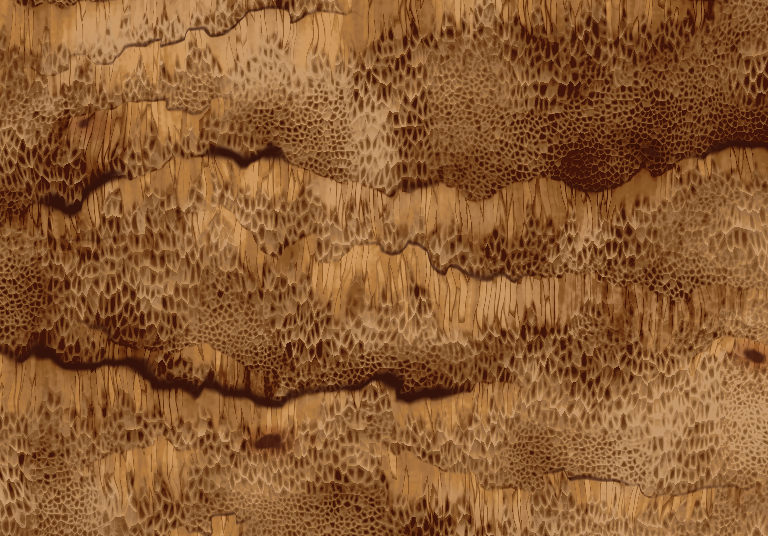
Reproduce this texture procedurally as a Shadertoy shader.

```glsl
// Weathered bracket fungus: broken shelves of upright tubes over fields of pores.
// Noisy ledge curves set the cracks, shadows and ragged fringes, while Voronoi
// cells at three vertical stretches form the pores, drooping mouths and tubes.

vec2 hash2(vec2 p) {
    vec3 q = fract(p.xyx * vec3(.1031, .1030, .0973));
    q += dot(q, q.yzx + 33.33);
    return fract((q.xx + q.yz) * q.zy);
}

float noise(vec2 p) {
    vec2 cell = floor(p), f = fract(p);
    f = f * f * (3. - 2. * f);
    return mix(mix(hash2(cell).x, hash2(cell + vec2(1, 0)).x, f.x),
               mix(hash2(cell + vec2(0, 1)).x, hash2(cell + vec2(1, 1)).x, f.x), f.y);
}

float fbm(vec2 p) {
    float sum = 0., weight = .5;
    for (int i = 0; i < 4; i++) {
        sum += weight * noise(p);
        p = p * 2.03 + 17.7;
        weight *= .5;
    }
    return sum / .9375;
}

// Returns wall distance, random cell value and height offset to the cell centre.
vec3 cells(vec2 p) {
    vec2 base = floor(p);
    float nearest = 9., second = 9., value = 0., offset = 0.;
    for (int y = -1; y <= 1; y++)
    for (int x = -1; x <= 1; x++) {
        vec2 id = base + vec2(x, y);
        vec2 jitter = hash2(id);
        vec2 r = id + jitter - p;
        float dist = length(r);
        if (dist < nearest) {
            second = nearest;
            nearest = dist;
            value = fract(jitter.x * 7.3 + jitter.y * 3.1);
            offset = r.y;
        } else second = min(second, dist);
    }
    return vec3(second - nearest, value, offset);
}

// Dark umber through ochre to pale buff.
vec3 fleshRamp(float tone) {
    vec3 c = mix(vec3(.25, .08, .035), vec3(.40, .20, .07), smoothstep(.02, .19, tone));
    c = mix(c, vec3(.51, .33, .16), smoothstep(.17, .40, tone));
    c = mix(c, vec3(.61, .43, .27), smoothstep(.40, .62, tone));
    c = mix(c, vec3(.68, .48, .27), smoothstep(.60, .76, tone));
    return mix(c, vec3(.77, .59, .41), smoothstep(.74, .92, tone));
}

void mainImage(out vec4 fragColor, in vec2 fragCoord) {
    vec2 uv = fragCoord / iResolution.y;
    vec2 p = uv + .05 * (vec2(fbm(uv * 5.), fbm(uv * 5. + 40.)) - .5);
    vec2 torn = uv + .09 * (vec2(fbm(uv * 8. + 11.), fbm(uv * 8. + 61.)) - .5);
    float tubes = 0., crack = 0., shade = 0.;
    float droop = smoothstep(.42, .68, noise(p * 7. + 9.));

    // Ledges: short broken flakes, every third row overhanging a deep crack
    for (int i = 0; i < 9; i++) {
        float row = float(i), deep = step(1.5, mod(row, 3.));
        float edge = .02 + .125 * row
                   + .2 * (noise(vec2(torn.x * 2.2, row * 7.3)) - .5)
                   + .06 * (noise(vec2(torn.x * 8., row * 3.7 + 50.)) - .5)
                   + .022 * smoothstep(.4, .6, noise(vec2(torn.x * 22., row * 2.3 + 80.)));
        float span = smoothstep(.4, .62, .22 * deep + noise(vec2(uv.x * 3.6 + 5., row * 5.1 + 20.)));
        float d = edge - torn.y;
        float under = smoothstep(-.003, .005, d);
        float reach = span * (.02 + .12 * noise(vec2(uv.x * 6., row * 4.7)));
        float fringe = d + .075 * (noise(vec2(p.x * 85., row * 9.3 + p.y * 9.)) - .5);
        tubes = max(tubes, under * span * (1. - smoothstep(.5 * reach, reach + .004, fringe)));
        droop = max(droop, under * span * (1. - smoothstep(reach, reach + .09, fringe)));

        float opening = smoothstep(.42, .8, noise(vec2(uv.x * 6.5, row * 6.1 + 30.)));
        float width = span * opening * (.004 + .012 * deep);
        float gap = 1. - smoothstep(.2 * width, width + .003, abs(d + .3 * width));
        crack = max(crack, gap * span * opening * mix(.6, 1., deep));
        float shadow = d < 0. ? exp(d * mix(24., 13., deep)) : exp(-d * 80.);
        shade += span * shadow * mix(.13, .42, deep) * (.5 + .5 * opening);
    }

    // Small pores, shaded above and lit on the lower lips
    float depth = mix(.6, 1.1, noise(uv * 9. + 23.));
    vec3 pore = cells(p * vec2(104., 90.));
    float poreTone = .5 + depth * (.5 * (.45 - smoothstep(.06, .7, pore.x))
                   + .34 * pore.z + .12 * (pore.y - .5));

    // Oblique mouths hanging below the tubes
    vec3 mouth = cells(p * vec2(92., 38.));
    float mouthTone = .55 + depth * (.52 * (.4 - smoothstep(.1, .7, mouth.x))
                    + .4 * mouth.z + .24 * (mouth.y - .5));

    // Long tubes parted by narrow slits
    vec3 tube = cells(p * vec2(98., 10.));
    float slit = (1. - smoothstep(0., .3, tube.x)) * smoothstep(.3, .9, tube.y);
    float ragged = 4. * tubes * (1. - tubes);
    float tubeTone = .83 - .55 * slit + .26 * (tube.y - .5)
                   + .2 * (noise(p * vec2(120., 9.)) - .5);

    // Combined relief, ragged tube ends and broad light
    float tone = mix(mix(poreTone, mouthTone, droop), tubeTone, tubes);
    tone -= .3 * ragged * smoothstep(.45, .75, noise(p * vec2(110., 22.)));
    tone += 1.05 * (fbm(uv * 2.8 + 3.) - .52) + .3 * (noise(uv * 13. + 31.) - .5);
    tone += .1 * (noise(uv * 170.) - .5) - shade;
    vec3 color = fleshRamp(tone);
    color *= mix(vec3(1.), vec3(1.04, 1., .88), tubes);
    float bleached = smoothstep(.5, .72, fbm(uv * 6. + 70.)) * smoothstep(.4, .75, tone);
    color = mix(color, vec3(.77, .60, .43), .55 * bleached);

    // Scattered hollows with reddish rims
    for (int i = 0; i < 4; i++) {
        vec2 place = hash2(vec2(float(i) * 3.7 + 2., 11.)) * vec2(1.43, 1.);
        vec2 q = (torn - place) * vec2(1., 1.6);
        float rim = length(q) - .022 + .05 * (fbm(uv * 20.) - .5);
        color *= mix(vec3(1.), vec3(.84, .72, .62), 1. - smoothstep(0., .05, rim));
        color = mix(color, vec3(.24, .085, .045), .85 * (1. - smoothstep(-.012, .004, rim)));
    }

    color = mix(color, vec3(.2, .07, .04), crack);
    fragColor = vec4(clamp(color, 0., 1.), 1.);
}
```
